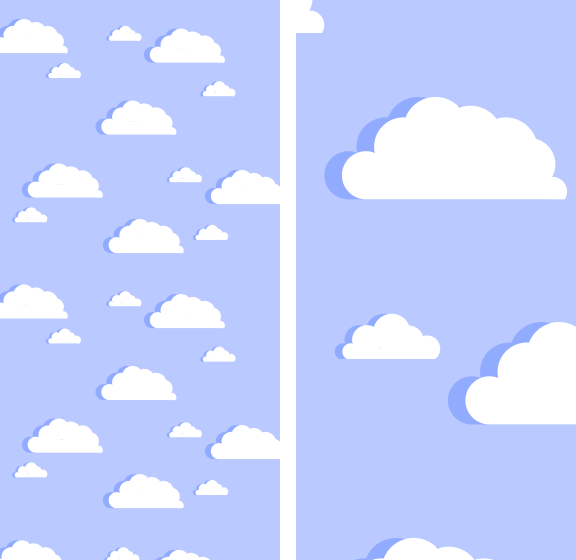
Left, the full canvas; right, a detail of the centre.
A WebGL 2 fragment shader for this pattern:

```glsl
#version 300 es
precision highp float;

// Lengths are in hundredths of the canvas width
#define SKY vec3(0.73, 0.79, 1.0)
#define SHADE vec3(0.57, 0.67, 1.0)
#define WHITE vec3(1.0)
#define BIG_WIDTH 26.8
#define SMALL_WIDTH 11.7
#define SHADE_SHIFT 0.078
#define LAST_DRIFT 0.7

uniform vec2 u_resolution;
out vec4 fragColor;

// Lobes as centre and radius, in units of the cloud width
const vec3 bigLobes[7] = vec3[7](
  vec3(0.107, 0.107, 0.107), vec3(0.273, 0.234, 0.130),
  vec3(0.416, 0.312, 0.143), vec3(0.571, 0.273, 0.143),
  vec3(0.727, 0.221, 0.143), vec3(0.831, 0.156, 0.117),
  vec3(0.935, 0.035, 0.065));
const vec3 smallLobes[5] = vec3[5](
  vec3(0.090, 0.075, 0.085), vec3(0.254, 0.194, 0.150),
  vec3(0.507, 0.270, 0.190), vec3(0.680, 0.190, 0.150),
  vec3(0.866, 0.105, 0.134));

// Lower left corners, three clouds for each of two alternating bands
const vec2 bigSpots[6] = vec2[6](
  vec2(-2.6, 19.0), vec2(53.5, 22.4), vec2(36.2, 48.1),
  vec2(9.9, 70.6), vec2(75.3, 72.9), vec2(38.8, 90.4));
const vec2 smallSpots[6] = vec2[6](
  vec2(38.8, 14.6), vec2(17.2, 27.9), vec2(72.4, 34.4),
  vec2(60.4, 65.1), vec2(5.2, 79.4), vec2(69.8, 85.7));
const float bandDrop[5] = float[5](0.0, 0.0, 94.8, 91.1, 186.2);

// Solid block that fills the cloud below its lobes
float body(vec2 q, float height) {
  vec2 d = abs(q - vec2(0.505, 0.5 * height)) - vec2(0.405, 0.5 * height);
  return max(d.x, d.y);
}

float bigCloud(vec2 q) {
  float d = body(q, 0.18);
  for (int i = 0; i < 7; i++)
    d = min(d, length(q - bigLobes[i].xy) - bigLobes[i].z);
  return max(d, -q.y);
}

float smallCloud(vec2 q) {
  float d = body(q, 0.12);
  for (int i = 0; i < 5; i++)
    d = min(d, length(q - smallLobes[i].xy) - smallLobes[i].z);
  return max(d, -q.y);
}

// Distance to the nearest cloud (x) and to the nearest shade (y)
vec2 cloudField(vec2 p) {
  vec2 field = vec2(1e3);
  vec2 shift = vec2(SHADE_SHIFT, 0.0);
  for (int band = 0; band < 5; band++) {
    vec2 offset = vec2(band == 4 ? -LAST_DRIFT : 0.0, bandDrop[band]);
    for (int j = 0; j < 3; j++) {
      int spot = (band % 2) * 3 + j;
      vec2 b = (p - bigSpots[spot] - offset) * vec2(1.0, -1.0) / BIG_WIDTH;
      vec2 s = (p - smallSpots[spot] - offset) * vec2(1.0, -1.0) / SMALL_WIDTH;
      field = min(field, BIG_WIDTH * vec2(bigCloud(b), bigCloud(b + shift)));
      field = min(field, SMALL_WIDTH * vec2(smallCloud(s), smallCloud(s + shift)));
    }
  }
  return field;
}

void main() {
  // Measure downwards from the top edge
  float unit = 100.0 / u_resolution.x;
  vec2 p = vec2(gl_FragCoord.x, u_resolution.y - gl_FragCoord.y) * unit;

  // Edge coverage over one pixel
  vec2 cover = clamp(0.5 - cloudField(p) / unit, 0.0, 1.0);
  vec3 color = mix(SKY, SHADE, cover.y);
  color = mix(color, WHITE, cover.x);
  fragColor = vec4(color, 1.0);
}
```
